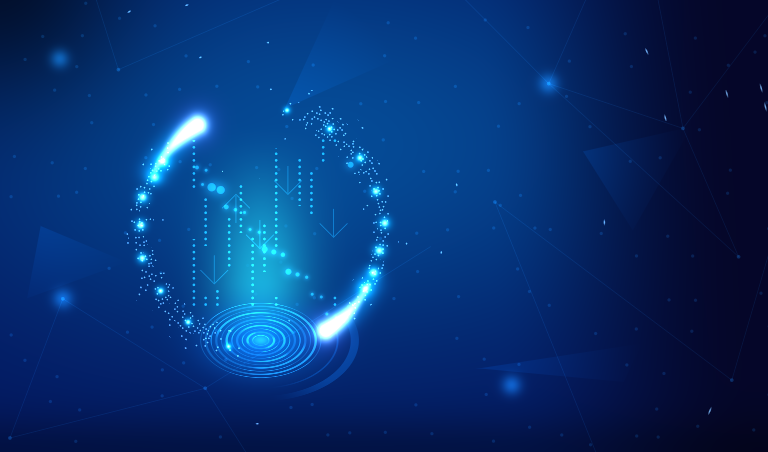
This background is drawn by a Shadertoy shader. Its source:

```glsl
// Blue tech backdrop: two comet arcs circling a cyan beam over a ringed disc, with a faint network.
const float PI = 3.14159265;

float hash(vec2 p) {
    p = fract(p * vec2(0.1031, 0.1137) + 0.37);
    p += dot(p, p.yx + 33.33);
    return fract((p.x + p.y) * p.x * 7.31);
}

float segment(vec2 p, vec2 a, vec2 b) {
    vec2 v = b - a;
    return length(p - a - v * clamp(dot(p - a, v) / dot(v, v), 0.0, 1.0));
}

// Antialiased coverage of a signed distance
float cover(float d) { return clamp(0.5 - d * iResolution.y, 0.0, 1.0); }

float glow(float d, float size) { return exp(-d * d / (size * size)); }

float edge(vec2 p, vec2 a, vec2 b) { return dot(p - a, normalize(vec2(b.y - a.y, a.x - b.x))); }

// Counter-clockwise triangle that fades away from corner a
float facet(vec2 p, vec2 a, vec2 b, vec2 c) {
    float d = max(edge(p, a, b), max(edge(p, b, c), edge(p, c, a)));
    return cover(d) * max(0.0, 1.0 - length(p - a) / length(c - a));
}

vec3 backdrop(vec2 p) {
    vec2 e = (p - vec2(0.7, 0.68)) / vec2(0.85, 0.47);
    vec3 col = mix(vec3(0.012, 0.08, 0.36), vec3(0.02, 0.295, 0.59), exp(-dot(e, e)));
    col = mix(col, vec3(0.018, 0.025, 0.16), smoothstep(1.1, 1.68, p.x + 0.06 * p.y));
    col *= 1.0 - 0.6 * glow(length(p - vec2(0, 1.05)), 0.28);
    col *= 1.0 - 0.3 * glow(p.y, 0.08);
    float facets = facet(p, vec2(0.63, 0.76), vec2(0.9, 0.88), vec2(0.74, 1))
                 + facet(p, vec2(1.29, 0.665), vec2(1.4, 0.49), vec2(1.53, 0.72))
                 + facet(p, vec2(1.06, 0.185), vec2(1.38, 0.155), vec2(1.42, 0.24))
                 + facet(p, vec2(0.09, 0.5), vec2(0.06, 0.34), vec2(0.28, 0.42));
    return col + vec3(0, 0.05, 0.1) * facets;
}

vec3 network(vec2 p) {
    // One path through the nodes; it leaves and re-enters past the canvas edge
    const vec2 path[22] = vec2[22](
        vec2(0.21, 1.01), vec2(0.262, 0.846), vec2(0.64, 1.01), vec2(1.02, 1.01), vec2(1.214, 0.815), vec2(1.511, 0.716),
        vec2(1.634, 0.432), vec2(1.214, 0.815), vec2(1.3, 1.01), vec2(1.454, 1.01), vec2(1.511, 0.716), vec2(1.71, 0.98),
        vec2(1.71, 0.47), vec2(1.619, 0.159), vec2(1.095, 0.553), vec2(1.322, -0.01), vec2(0.55, -0.01),
        vec2(0.454, 0.141), vec2(0.139, 0.339), vec2(0.022, 0.031), vec2(0.454, 0.141), vec2(0.952, 0.454));
    float wire = 0.0, node = 0.0;
    for (int i = 0; i < 21; i++) {
        wire = max(wire, cover(segment(p, path[i], path[i + 1]) - 0.0007));
        node = max(node, cover(length(p - path[i]) - 0.004));
    }
    float halo = glow(length(p - path[4]), 0.021) + glow(length(p - path[18]), 0.021)
               + glow(length(p - vec2(0.132, 0.87)), 0.02) + glow(length(p - vec2(1.132, 0.148)), 0.021);
    // Scattered specks
    vec2 cell = floor(p / 0.075);
    vec2 spot = (cell + 0.2 + 0.6 * vec2(hash(cell + 5.0), hash(cell + 17.0))) * 0.075;
    float speck = cover(length(p - spot) - 0.0035) * step(0.55, hash(cell + 41.0));
    return vec3(0.06, 0.32, 0.5) * (0.2 * wire + 0.45 * node + 0.28 * speck + 0.8 * halo);
}

vec3 disc(vec2 p) {
    vec2 q = (p - vec2(0.577, 0.247)) / vec2(1, 0.62);
    float r = length(q), a = atan(q.y, q.x), rings = 0.0;
    for (float i = 0.0; i < 11.0; i++) {
        float broken = 0.35 + 0.65 * smoothstep(-0.3, 0.5, sin(a * (1.0 + mod(i, 3.0)) + i * 2.3));
        rings += cover(abs(r - 0.018 - 0.0115 * i) - 0.001 - 0.0015 * mod(i, 2.0)) * broken;
    }
    float sweep = smoothstep(-1.5, -0.7, a) * (1.0 - smoothstep(-0.1, 0.5, a));
    float outer = cover(abs(r - 0.208) - 0.009) + cover(abs(r - 0.17) - 0.002);
    return vec3(0.15, 0.65, 0.8) * (rings * 0.6 + glow(r, 0.02) * 0.5)
         + vec3(0.03, 0.3, 0.5) * (glow(r, 0.11) + 0.35 * outer * sweep);
}

vec3 symbols(vec2 p) {
    // Dotted columns
    float column = floor(p.x / 0.026), run = floor(p.y / 0.11 + hash(vec2(column, 3)));
    vec2 bead = (fract(p / vec2(0.026, 0.0145)) - 0.5) * vec2(0.026, 0.0145);
    vec2 reach = step(abs(p - vec2(0.605, 0.51)), vec2(0.185, 0.19));
    float dots = cover(length(bead) - 0.0028) * step(0.62, hash(vec2(column, run))) * reach.x * reach.y;
    // Arrows: tip position, then 1 for down or -1 for up
    const vec3 arrows[5] = vec3[5](vec3(0.637, 0.57, 1), vec3(0.474, 0.372, 1), vec3(0.575, 0.45, 1),
                                   vec3(0.522, 0.57, -1), vec3(0.738, 0.475, 1));
    float strokes = 0.0, orbs = 0.0;
    for (int i = 0; i < 5; i++) {
        vec2 q = vec2(abs(p.x - arrows[i].x), (p.y - arrows[i].y) * arrows[i].z);
        float d = min(segment(q, vec2(0), vec2(0, 0.062)), segment(q, vec2(0), vec2(0.03)));
        strokes += cover(d - 0.0008);
    }
    // Floating orbs
    for (float i = 0.0; i < 22.0; i++) {
        vec2 at = vec2(0.42, 0.27) + vec2(0.36, 0.38) * fract(i * vec2(0.618, 0.377) + vec2(0.1, 0.93));
        float size = 0.003 + 0.007 * pow(hash(vec2(i, 9)), 2.0), d = length(p - at);
        orbs += cover(d - size) * 0.6 + glow(d, size * 2.0) * 0.3;
    }
    return vec3(0.1, 0.55, 0.66) * (dots * 0.85 + strokes * 0.45 + orbs * 0.85);
}

vec3 comets(vec2 p) {
    vec2 q = p - vec2(0.579, 0.496);
    // Two arcs half a turn apart: s runs along the arc behind each head, u across it
    float turn = atan(q.y, q.x) - 1.53, side = mod(floor(turn / PI), 2.0);
    float t = mod(turn, PI) - 0.6, s = t * 0.268, u = length(q) - 0.268;
    float taper = 1.0 - smoothstep(-0.01, 0.17, s), head = length(vec2(s - clamp(s, 0.0, 0.14), u));
    vec3 col = vec3(0.95, 1, 1) * glow(head, 0.004 + 0.014 * taper) * (0.3 + 1.2 * taper);
    col += vec3(0.02, 0.28, 0.39) * glow(head, 0.03) + vec3(0.12, 0.02, 0.14) * glow(length(vec2(s, u)), 0.045);
    // Bright knots
    for (float i = 0.0; i < 8.0; i++) {
        float knot = 0.42 + 0.13 * i + 0.02 * i * i + 0.06 * side, size = 0.0105 - 0.0008 * i;
        float d = length(vec2(s - knot * 0.268, u - 0.012 * (hash(vec2(i, side)) - 0.5)));
        col += vec3(0.8, 1, 1) * glow(d, size * 0.7) + vec3(0, 0.44, 0.52) * glow(d, size * 1.7);
    }
    // Trailing dust
    vec2 grid = vec2(s, u) / 0.0085, cell = floor(grid), seed = cell + side * 50.0;
    vec2 jitter = 0.25 + 0.5 * vec2(hash(seed + 11.0), hash(seed + 29.0));
    float density = 0.65 * glow(u, 0.012 + 0.007 * max(t, 0.0)) * smoothstep(0.05, 0.5, t) * (1.0 - smoothstep(2.0, 2.53, t));
    float dust = cover(length(grid - cell - jitter) * 0.0085 - 0.0016) * step(hash(seed + 71.0), density);
    return col + vec3(0.4, 0.6, 0.7) * dust;
}

void mainImage(out vec4 fragColor, in vec2 fragCoord) {
    vec2 p = fragCoord / iResolution.y;
    vec3 col = backdrop(p) + network(p);
    // Light beam rising from the disc
    float beam = glow(p.x - 0.578, 0.105) * smoothstep(0.23, 0.38, p.y) * (1.0 - smoothstep(0.38, 0.74, p.y));
    col = mix(col, vec3(0.11, 0.74, 0.9), beam * 0.88);
    col += disc(p) + symbols(p) + comets(p);
    fragColor = vec4(min(col, 1.0), 1);
}
```
